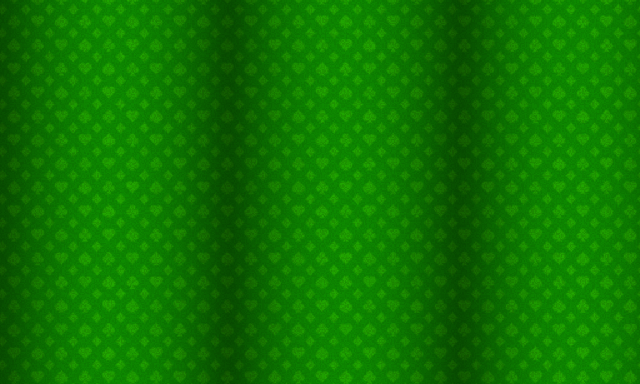
Reproduce this pattern procedurally as a WebGL 2 fragment shader.

```glsl
#version 300 es
precision highp float;
// Green felt curtain printed with card suits: hearts, spades and clubs on a
// square grid, 27 across, with a diamond between every four of them.
// Soft vertical folds darken the cloth and a cell hash gives it fine grain.
uniform vec2 u_resolution;
out vec4 outColor;

float hash(vec2 p) {
  vec3 q = fract(p.xyx * vec3(0.1031, 0.103, 0.0973));
  q += dot(q, q.yzx + 33.33);
  return fract((q.x + q.y) * q.z);
}

// Each suit is mirrored about x = 0 and spans about 0.75 units.
float heart(vec2 p) {
  p.x = abs(p.x);
  float lobe = length(p - vec2(0.16, 0.12)) - 0.22;
  float wedge = max(p.x + p.y - 0.28, p.x - p.y - 0.351) * 0.707;
  return min(lobe, wedge);
}

float stem(vec2 p) {
  return max(abs(p.x) - 0.04 + 0.35 * (p.y + 0.1), abs(p.y + 0.22) - 0.18);
}

float spade(vec2 p) {
  return min(heart(vec2(p.x, 0.04 - p.y)), stem(p));
}

float club(vec2 p) {
  float top = length(p - vec2(0.0, 0.18)) - 0.18;
  float side = length(vec2(abs(p.x), p.y) - vec2(0.18, -0.06)) - 0.18;
  return min(min(top, side), stem(p));
}

float diamond(vec2 p) {
  return (abs(p.x) + 0.9 * abs(p.y) - 0.29) * 0.74;
}

// Large suits take turns along the diagonals of the grid.
float largeSuit(vec2 p, vec2 id) {
  float turn = mod(id.x + id.y, 3.0);
  if (turn < 0.5) return heart(p);
  return turn < 1.5 ? spade(p) : club(p);
}

void main() {
  vec2 uv = gl_FragCoord.xy / u_resolution.x;

  // Large suits at cell centres, diamonds at cell corners
  vec2 grid = uv * 27.0 - vec2(0.09, 0.8);
  vec2 id = floor(grid);
  float large = largeSuit((grid - id - 0.5) / 0.72, id);
  float small = diamond((grid - floor(grid + 0.5)) / 0.72);
  float soft = 0.03 + 25.0 / u_resolution.x;
  float print = 1.0 - smoothstep(-soft, soft, min(large, small));
  print *= 0.88 + 0.2 * hash(id + 7.0);

  // Felt grain, a little rougher on the print
  float grain = hash(floor(uv * 512.0)) - 0.5;
  vec3 felt = mix(vec3(0.05, 0.51, 0.0), vec3(0.115, 0.595, 0.0), print);
  felt *= 1.0 + grain * (0.1 + 0.06 * print);

  // Hanging folds
  float wave = sin(3.14159 * (uv.x + 0.002) / 0.36);
  float light = pow(wave * wave * 0.98 + 0.02, 0.38);
  outColor = vec4(felt * mix(0.46, 1.02, light), 1.0);
}
```
